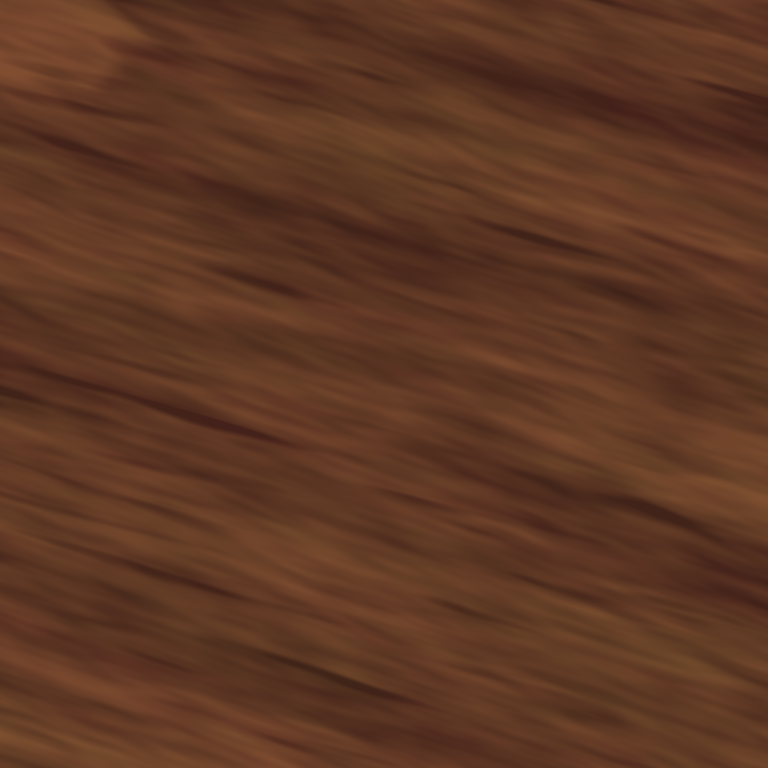
This texture is drawn by a Shadertoy shader. Its source:

```glsl
#define BAND_ANGLE 0.265
#define FIBRE_ANGLE 0.33
#define BAND_PERIOD 0.28
#define BAND_DEPTH 0.15
#define STREAK_DEPTH 0.55
#define FIBRE_DEPTH 0.42
#define PORE_DEPTH 0.55
#define TINT_AMOUNT 0.035
#define DARK_WOOD vec3(0.268, 0.143, 0.102)
#define LIGHT_WOOD vec3(0.475, 0.293, 0.180)

const float TAU = 6.2831853;

vec2 hashGradient(vec2 cell) {
    vec3 p = fract(cell.xyx * vec3(0.1031, 0.1030, 0.0973));
    p += dot(p, p.yzx + 33.33);
    return fract((p.xx + p.yz) * p.zy) * 2.0 - 1.0;
}

// Smooth gradient noise, about -0.7 to 0.7
float noise(vec2 p) {
    vec2 cell = floor(p), f = fract(p);
    vec2 u = f * f * f * (f * (f * 6.0 - 15.0) + 10.0);
    vec2 e = vec2(0.0, 1.0);
    float a = dot(hashGradient(cell), f);
    float b = dot(hashGradient(cell + e.yx), f - e.yx);
    float c = dot(hashGradient(cell + e.xy), f - e.xy);
    float d = dot(hashGradient(cell + e.yy), f - e.yy);
    return mix(mix(a, b, u.x), mix(c, d, u.x), u.y);
}

// x runs along the grain, y across it
vec2 grainCoords(vec2 p, float angle) {
    float c = cos(angle), s = sin(angle);
    return vec2(c * p.x - s * p.y, s * p.x + c * p.y);
}

// Broad dark growth bands from layered, bent sines
float growthBands(vec2 g) {
    float across = g.y + 0.008 * sin(g.x * 7.0 + g.y * 9.0)
                 + 0.07 * noise(g * vec2(1.3, 5.0) + 4.0);
    float phase = TAU * (across - 0.785) / BAND_PERIOD;
    return -cos(phase) - 0.3 * cos(2.0 * phase + 1.5 * sin(g.x * 3.0));
}

// Pale figure with a dark rim in the upper left corner
float cornerFigure(vec2 uv, vec2 g) {
    vec2 d = (uv - vec2(0.03, 0.965)) / vec2(0.14, 0.08);
    d.y += 0.35 * d.x;
    float r = length(d) + 0.5 * noise(g * vec2(9.0, 35.0));
    float pale = 1.0 - smoothstep(0.8, 1.1, r);
    float rim = smoothstep(0.9, 1.2, r) * (1.0 - smoothstep(1.2, 2.1, r));
    return 0.3 * pale - 0.2 * rim * smoothstep(0.0, 1.0, d.x);
}

void mainImage(out vec4 fragColor, in vec2 fragCoord) {
    vec2 uv = fragCoord / iResolution.xy;
    vec2 band = grainCoords(uv, BAND_ANGLE + 0.05 * (0.5 - uv.y));
    vec2 fibre = grainCoords(uv, FIBRE_ANGLE);
    fibre.y += 0.012 * noise(fibre * vec2(4.0, 7.0));

    // Bands and long streaks
    float tone = 0.52 + BAND_DEPTH * growthBands(band);
    tone += 0.10 * (0.5 - uv.y);
    tone += STREAK_DEPTH * noise(band * vec2(1.6, 14.0) + 11.0);
    tone += STREAK_DEPTH * 0.8 * noise(band * vec2(3.0, 32.0) + 27.0);

    // Fine fibres, soft and slightly steeper than the bands
    tone += FIBRE_DEPTH * noise(fibre * vec2(8.0, 62.0) + 41.0);
    tone += FIBRE_DEPTH * 0.55 * noise(fibre * vec2(17.0, 105.0) + 63.0);

    // Thin dark pores
    float pore = noise(band * vec2(3.5, 48.0) + 85.0);
    tone -= PORE_DEPTH * smoothstep(0.15, 0.6, pore);
    tone += cornerFigure(uv, fibre);

    // Drift between reddish and olive brown
    float tint = noise(band * vec2(2.0, 9.0) + 52.0)
               + 0.6 * noise(fibre * vec2(7.0, 40.0) + 71.0);
    vec3 wood = mix(DARK_WOOD, LIGHT_WOOD, clamp(tone, -0.05, 1.1));
    wood += TINT_AMOUNT * tint * vec3(0.6, -0.4, 0.2);
    fragColor = vec4(wood, 1.0);
}
```
